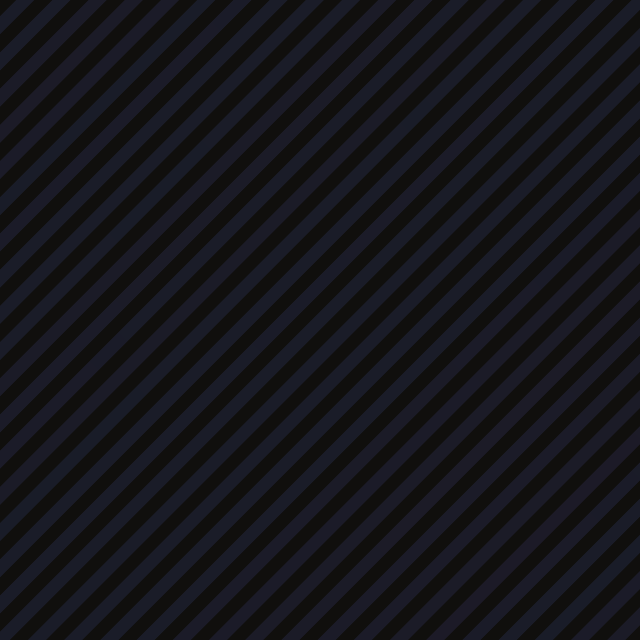
Reproduce this pattern procedurally as a WebGL 1 fragment shader.

```glsl
precision highp float;
// Dark diagonal stripes rising to the right, equal bands of navy and near-black.
// A distance across the stripes gives each band and its smoothed edge; a hash
// per stripe with faint noise along it shifts the navy slightly towards purple.

uniform vec2 u_resolution;

#define STRIPE_COUNT 25.0                // stripes per canvas width, across the bands
#define STRIPE_SHARE 0.5                 // navy part of one period
#define STRIPE_SHIFT 0.02                // offset from the centre, in periods
#define GROUND_COLOR vec3(0.063, 0.059, 0.052)
#define NAVY_COLOR   vec3(0.098, 0.112, 0.158)
#define PURPLE_COLOR vec3(0.110, 0.103, 0.153)
#define DRIFT_SCALE 3.0                  // noise cells along a stripe
#define DRIFT_AMOUNT 0.25                // noise share of the tint

float hash(vec2 p) {
  return fract(sin(dot(p, vec2(127.1, 311.7))) * 43758.55);
}

// Smooth random value along one stripe.
float stripeNoise(float along, float id) {
  float cell = floor(along);
  float blend = smoothstep(0.0, 1.0, fract(along));
  return mix(hash(vec2(cell, id)), hash(vec2(cell + 1.0, id)), blend);
}

void main() {
  float canvasSize = min(u_resolution.x, u_resolution.y);
  vec2 p = (gl_FragCoord.xy - 0.5 * u_resolution) / canvasSize;

  // Rotate by 45 degrees: across and along the stripes.
  float across = (p.x - p.y) * inversesqrt(2.0);
  float along = (p.x + p.y) * inversesqrt(2.0);

  // Signed distance to the nearest navy band, in periods.
  float t = across * STRIPE_COUNT - STRIPE_SHIFT;
  float id = floor(t + 0.5);
  float bandDistance = abs(t - id) - 0.5 * STRIPE_SHARE;

  // One-pixel edge smoothing.
  float halfPixel = 0.5 * STRIPE_COUNT / canvasSize;
  float band = 1.0 - smoothstep(-halfPixel, halfPixel, bandDistance);

  // Tint of each stripe.
  float drift = stripeNoise(along * DRIFT_SCALE, id);
  float tint = mix(hash(vec2(id, 7.0)), drift, DRIFT_AMOUNT);
  vec3 stripeColor = mix(NAVY_COLOR, PURPLE_COLOR, tint);

  gl_FragColor = vec4(mix(GROUND_COLOR, stripeColor, band), 1.0);
}
```
